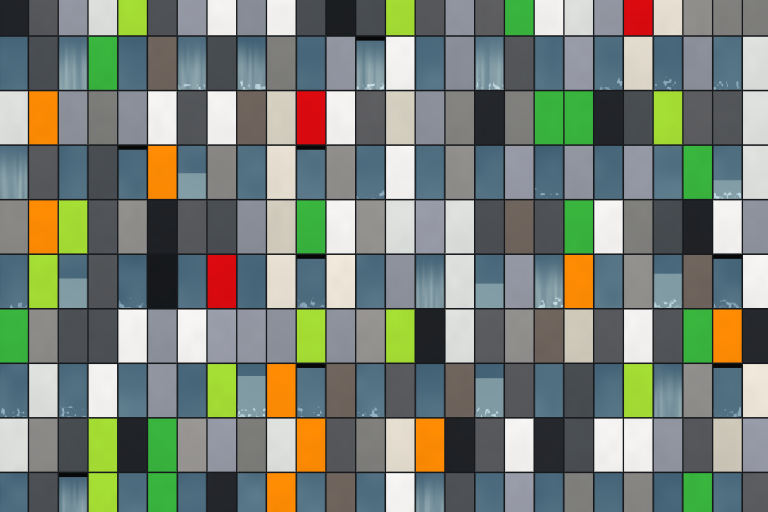
A Shadertoy shader for this pattern:

```glsl
// Apartment facade of coloured cladding panels with alternating rows of windows.

const vec2 GRID = vec2(25.82, 9.386);        // columns and rows across the canvas
const vec2 GRID_OFFSET = vec2(0.042, 0.34);  // cut-off part of the first cell
const vec2 SEAM = vec2(0.0013, 0.0015);      // seam half widths in canvas heights
const vec3 SEAM_COLOR = vec3(0.09, 0.10, 0.11);

float hash(vec2 p) {
    return fract(sin(dot(p, vec2(127.1, 311.7))) * 43758.5453);
}

float noise(vec2 p) {
    vec2 i = floor(p), f = fract(p);
    f = f * f * (3.0 - 2.0 * f);
    return mix(mix(hash(i), hash(i + vec2(1, 0)), f.x),
               mix(hash(i + vec2(0, 1)), hash(i + vec2(1, 1)), f.x), f.y);
}

// Antialiased step, one pixel wide.
float edgeStep(float edge, float x, float pixel) {
    return clamp((x - edge) / pixel + 0.5, 0.0, 1.0);
}

// Share of a pixel covered by a line at the given distance.
float lineCover(float dist, float halfWidth, float pixel) {
    float top = min(dist + 0.5 * pixel, halfWidth);
    float bottom = max(dist - 0.5 * pixel, -halfWidth);
    return max(top - bottom, 0.0) / pixel;
}

// Cubes modulo a prime shuffle each row while keeping the colour shares even.
float shuffledPick(vec2 cell) {
    float start = floor(29.0 * hash(vec2(cell.y, 3.7)));
    float shift = floor(29.0 * hash(vec2(cell.y, 8.3)));
    float n = floor(mod(cell.x + start + 0.5, 29.0));
    float rank = floor(mod(n * n * n + shift + 0.5, 29.0));
    return (rank + hash(cell)) / 29.0;
}

vec3 panelColor(float pick, float tone) {
    // Accents
    if (pick < 0.022) return vec3(0.85, 0.04, 0.06);
    if (pick < 0.050) return vec3(0.99, 0.54, 0.01);
    if (pick < 0.110) return vec3(0.64, 0.86, 0.20);
    if (pick < 0.165) return vec3(0.22, 0.70, 0.24);
    // Neutrals
    if (pick < 0.245) return mix(vec3(0.08, 0.09, 0.10), vec3(0.15, 0.16, 0.18), tone);
    if (pick < 0.280) return vec3(0.43, 0.39, 0.36);
    if (pick < 0.470) return mix(vec3(0.27, 0.29, 0.31), vec3(0.37, 0.37, 0.38), tone);
    if (pick < 0.560) return vec3(0.95, 0.945, 0.94);
    if (pick < 0.650) return vec3(0.86, 0.87, 0.86);
    if (pick < 0.700) return mix(vec3(0.79, 0.77, 0.71), vec3(0.93, 0.90, 0.85), tone);
    if (pick < 0.860) return mix(vec3(0.53, 0.55, 0.59), vec3(0.61, 0.62, 0.67), tone);
    return mix(vec3(0.47, 0.47, 0.46), vec3(0.60, 0.59, 0.58), tone);
}

vec3 panel(vec2 cell, vec2 local) {
    vec3 color = panelColor(shuffledPick(cell), hash(cell + 17.3));
    float weathering = noise(local * vec2(3.0, 4.0) + cell * 9.0) - 0.5;
    return color * (1.0 + 0.03 * weathering + 0.03 * (0.5 - local.y));
}

vec3 windowPane(vec2 cell, vec2 local, vec2 pixel) {
    float kind = hash(cell + 41.7);
    float tone = hash(cell + 5.9);

    // Glass with a soft sky reflection
    float sheen = noise(local * vec2(1.5, 2.5) + cell * 7.0);
    float light = 0.35 * tone + 0.3 * sheen + 0.25 * local.y;
    vec3 color = mix(vec3(0.24, 0.36, 0.44), vec3(0.40, 0.52, 0.58), light);

    // Curtain folds
    if (kind < 0.24) {
        float folds = noise(vec2(local.x * 11.0, local.y * 0.8) + cell * 13.0);
        float veil = (0.25 + 0.55 * folds) * smoothstep(0.0, 0.7, local.y);
        color = mix(color, vec3(0.66, 0.74, 0.75), veil);
    } else if (kind < 0.34) {
        // Half-height blind
        float blind = edgeStep(mix(0.2, 0.75, tone), local.y, pixel.y);
        color = mix(color, vec3(0.57, 0.67, 0.69), 0.75 * blind);
    }

    // Belongings on the sill
    if (hash(cell + 63.1) < 0.4) {
        float height = 0.98 - 0.25 * noise(vec2(local.x * 7.0, 2.0) + cell * 5.0);
        float clutter = smoothstep(0.5, 0.8, noise(local * vec2(12, 20) + cell * 3.0));
        color += 0.22 * clutter * smoothstep(height, height + 0.06, local.y);
    }

    // Pane rim, and a dark gap above tilted sashes
    float rim = min(local.x, 1.0 - local.x);
    color = mix(color * 0.72, color, edgeStep(0.045, rim, pixel.x));
    if (hash(cell + 88.2) < 0.15)
        color = mix(vec3(0.03), color, edgeStep(0.085, local.y, pixel.y));
    return color;
}

void mainImage(out vec4 fragColor, in vec2 fragCoord) {
    // Cells, with rows counted downward
    vec2 uv = fragCoord / iResolution.xy;
    vec2 position = vec2(uv.x, 1.0 - uv.y) * GRID + GRID_OFFSET;
    vec2 cell = floor(position), local = fract(position);
    vec2 pixel = GRID / iResolution.xy;

    bool isWindow = mod(cell.y, 2.0) > 0.5 && mod(cell.x, 2.0) < 0.5;
    vec3 color = isWindow ? windowPane(cell, local, pixel) : panel(cell, local);

    // Dark seams between all cells
    float aspect = iResolution.x / iResolution.y;
    vec2 toSeam = (0.5 - abs(local - 0.5)) / GRID * vec2(aspect, 1.0);
    float pixelSize = 1.0 / iResolution.y;
    float seam = max(lineCover(toSeam.x, SEAM.x, pixelSize),
                     lineCover(toSeam.y, SEAM.y, pixelSize));
    fragColor = vec4(mix(color, SEAM_COLOR, seam), 1.0);
}
```
